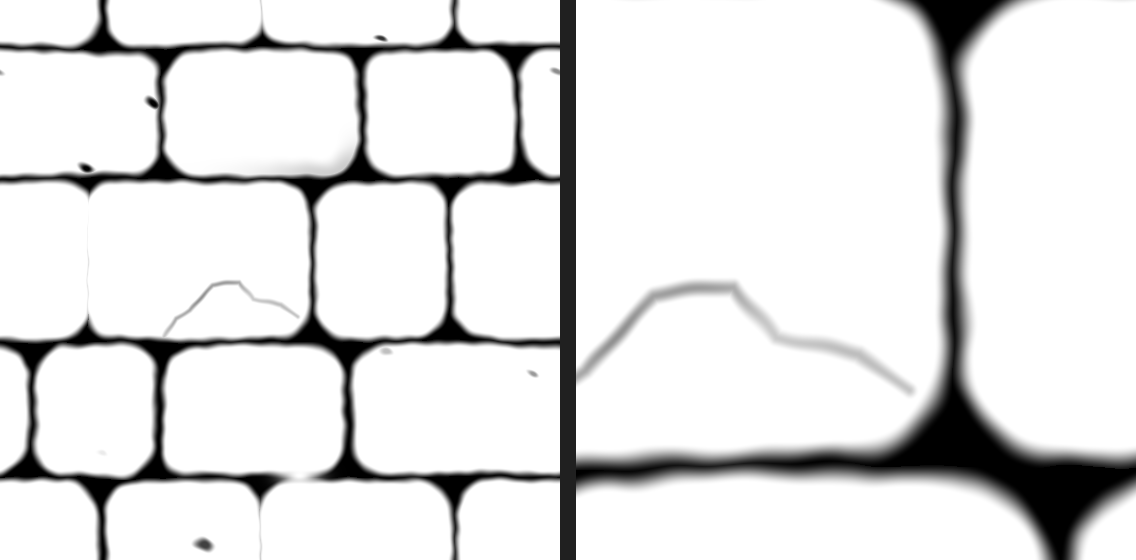
Left, the full canvas; right, a detail of the centre.
This texture map is drawn by a WebGL 2 fragment shader. Its source:

```glsl
#version 300 es
precision highp float;
// Tileable stone wall mask: white rounded blocks in four courses of three, black mortar.
// Each block is a rounded box with its own joint widths and corner radii; periodic
// gradient noise bends the edges, then chips, a crack and a faint smear are added.

uniform vec2 u_resolution;
out vec4 fragColor;

const vec3 STONE = vec3(1.0);
const vec3 MORTAR = vec3(0.0);
const float EDGE_SOFTNESS = 0.0078;
const float BED_HALF = 0.0055;

// Course boundaries, and the joints of each course with their half widths
const float BEDS[5] = float[5](-0.086, 0.148, 0.391, 0.680, 0.914);
const vec3 JOINTS[4] = vec3[4](
    vec3(0.184, 0.465, 0.812), vec3(0.055, 0.286, 0.622),
    vec3(0.156, 0.556, 0.801), vec3(0.285, 0.645, 0.926));
const vec3 JOINT_HALF[4] = vec3[4](
    vec3(0.007, -0.003, 0.004), vec3(0.006, 0.007, 0.007),
    vec3(-0.006, 0.005, 0.005), vec3(0.005, 0.007, 0.006));

// Chips: centre, half length, darkness
const vec4 CHIPS[8] = vec4[8](
    vec4(0.995, 0.872, 0.016, 0.45), vec4(0.951, 0.333, 0.014, 0.40),
    vec4(0.364, 0.027, 0.022, 0.75), vec4(0.272, 0.818, 0.019, 1.0),
    vec4(0.156, 0.700, 0.020, 1.0), vec4(0.680, 0.930, 0.016, 0.8),
    vec4(0.688, 0.372, 0.016, 0.25), vec4(0.180, 0.190, 0.014, 0.08));

const vec2 CRACK[8] = vec2[8](
    vec2(0.290, 0.394), vec2(0.313, 0.431), vec2(0.341, 0.447), vec2(0.380, 0.491),
    vec2(0.427, 0.496), vec2(0.453, 0.466), vec2(0.501, 0.456), vec2(0.533, 0.434));

float hash(vec2 p) {
    return fract(sin(dot(p, vec2(127.1, 311.7))) * 43758.5);
}

float cornerGradient(vec2 cell, vec2 offset, float period) {
    float angle = 6.2832 * hash(mod(cell, period) + period);
    return dot(vec2(cos(angle), sin(angle)), offset);
}

// Gradient noise that repeats over the unit square
float gradientNoise(vec2 uv, float period) {
    vec2 cell = floor(uv * period), f = fract(uv * period);
    vec2 w = f * f * f * (f * (f * 6.0 - 15.0) + 10.0);
    vec2 e = vec2(1.0, 0.0);
    float low = mix(cornerGradient(cell, f, period),
                    cornerGradient(cell + e.xy, f - e.xy, period), w.x);
    float high = mix(cornerGradient(cell + e.yx, f - e.yx, period),
                     cornerGradient(cell + e.xx, f - e.xx, period), w.x);
    return mix(low, high, w.y);
}

float roundedBox(vec2 p, vec2 halfSize, float radius) {
    vec2 q = abs(p) - halfSize + radius;
    return length(max(q, 0.0)) + min(max(q.x, q.y), 0.0) - radius;
}

float segmentDistance(vec2 p, vec2 a, vec2 b) {
    vec2 ab = b - a;
    return length(p - a - ab * clamp(dot(p - a, ab) / dot(ab, ab), 0.0, 1.0));
}

// Signed distance to the block that holds p, negative inside
float wallDistance(vec2 p) {
    if (p.y > BEDS[4]) p.y -= 1.0;
    int row = 0;
    for (int i = 1; i < 4; i++) if (p.y > BEDS[i]) row = i;
    for (int i = 0; i < 3; i++) {
        int next = (i + 1) % 3;
        float left = JOINTS[row][i];
        float right = JOINTS[row][next] + (i == 2 ? 1.0 : 0.0);
        float x = left + fract(p.x - left);
        if (x > right) continue;
        vec2 lo = vec2(left + JOINT_HALF[row][i], BEDS[row] + BED_HALF);
        vec2 hi = vec2(right - JOINT_HALF[row][next], BEDS[row + 1] - BED_HALF);
        vec2 q = vec2(x, p.y) - 0.5 * (lo + hi);
        float radius = mix(0.038, 0.068, hash(vec2(row * 3 + i, 7.0) + step(0.0, q) * 3.0));
        return roundedBox(q, 0.5 * (hi - lo), radius);
    }
    return 0.0;
}

float chipInk(vec2 p, vec4 chip) {
    vec2 q = fract(p - chip.xy + 0.5) - 0.5;
    q.y = (q.y + 0.3 * q.x) * 1.7;
    return chip.w * (1.0 - smoothstep(0.2, 1.0, length(q) / chip.z));
}

void main() {
    vec2 uv = gl_FragCoord.xy / u_resolution;
    // Uneven edges: broad bends plus small ripples
    vec2 bend = vec2(gradientNoise(uv, 5.0), gradientNoise(uv.yx + 0.37, 6.0)) * 0.008;
    vec2 ripple = vec2(gradientNoise(uv, 31.0), gradientNoise(uv + 0.21, 27.0)) * 0.0045;
    vec2 p = fract(uv + bend + ripple);

    // Mortar, broken at one worn spot
    float d = wallDistance(p) + 0.003 * gradientNoise(uv + 0.6, 19.0);
    float softness = max(EDGE_SOFTNESS, 1.0 / min(u_resolution.x, u_resolution.y));
    float ink = smoothstep(-softness, softness, d);
    vec2 worn = (uv - vec2(0.535, 0.151)) / vec2(0.034, 0.020);
    ink *= 1.0 - exp(-dot(worn, worn));

    // Chips and hairline crack
    for (int i = 0; i < 8; i++) ink = max(ink, chipInk(uv + ripple * 2.0, CHIPS[i]));
    float crack = 1.0;
    for (int i = 0; i < 7; i++) crack = min(crack, segmentDistance(uv + ripple, CRACK[i], CRACK[i + 1]));
    float crackInk = 0.32 + 0.3 * gradientNoise(uv, 14.0);
    ink = max(ink, crackInk * (1.0 - smoothstep(0.0, 0.0065, crack)));

    // Faint smear along the lower right of one block
    vec2 s = (uv - vec2(0.60, 0.70)) / vec2(0.13, 0.04);
    float inBlock = step(BEDS[3], p.y) * step(p.x, JOINTS[3].y);
    ink = max(ink, 0.2 * inBlock * exp(-dot(s, s)) * smoothstep(-0.04, -0.005, d));

    fragColor = vec4(mix(STONE, MORTAR, ink), 1.0);
}
```
